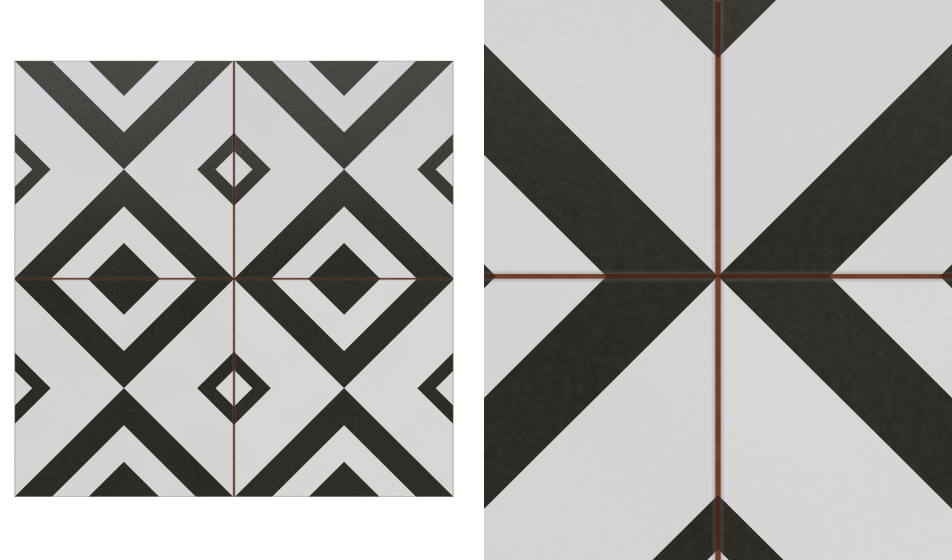
Left, the full canvas; right, a detail of the centre.
This pattern is drawn by a Shadertoy shader. Its source:

```glsl
// Four glazed tiles with dark chevrons and diamonds, terracotta grout, white surround.

vec2 hashGradient(vec2 cell) {
    vec3 h = fract(cell.xyx * vec3(0.1031, 0.1030, 0.0973));
    h += dot(h, h.yzx + 33.33);
    return fract((h.xx + h.yz) * h.zy) * 2.0 - 1.0;
}

float gradientNoise(vec2 p) {
    vec2 i = floor(p), f = fract(p);
    vec2 u = f * f * f * (f * (f * 6.0 - 15.0) + 10.0);
    float a = dot(hashGradient(i), f);
    float b = dot(hashGradient(i + vec2(1, 0)), f - vec2(1, 0));
    float c = dot(hashGradient(i + vec2(0, 1)), f - vec2(0, 1));
    float d = dot(hashGradient(i + vec2(1, 1)), f - vec2(1, 1));
    return mix(mix(a, b, u.x), mix(c, d, u.x), u.y);
}

float band(float v, float low, float high) {
    return max(low - v, v - high);
}

// Chevrons, edge triangles and side diamonds are all bands of |y| - |x|.
float motif(vec2 q) {
    float v = abs(q.y) - abs(q.x);
    float d = min(band(v, 0.0, 0.338), 0.672 - v);
    return min(d, band(v, -0.832, -0.666)) * 0.7071;
}

float coverage(float distance, float pixel) {
    return clamp(0.5 - distance / pixel, 0.0, 1.0);
}

void mainImage(out vec4 fragColor, in vec2 fragCoord) {
    float pixel = 1.0 / iResolution.x;
    vec2 p = (fragCoord - 0.5 * iResolution.xy) * pixel - vec2(0.0, 0.0026);
    vec2 tileSize = vec2(0.4705, 0.4675);

    // Two by two tiles, each with local coordinates from -1 to 1
    vec2 cell = floor(p / tileSize);
    vec2 q = fract(p / tileSize) * 2.0 - 1.0;
    vec2 inset = 0.5 * tileSize * (1.0 - abs(q));
    float rim = min(inset.x - 0.0019, inset.y - 0.0016);
    vec2 outer = abs(p) - tileSize + 0.0018;
    float panel = max(outer.x, outer.y);

    // Glaze: fine grain, soft mottling and a sheen towards the top
    float grain = gradientNoise(p * 210.0) + 0.6 * gradientNoise(p * 95.0 + 17.0);
    float mottle = gradientNoise(p * 9.0 + 5.0);
    float tileTone = 0.006 * hashGradient(cell + 11.0).x;
    float sheen = smoothstep(-0.05, 0.45, p.y);
    vec3 light = mix(vec3(0.835, 0.835, 0.832), vec3(0.825, 0.825, 0.84), sheen);
    light += tileTone + 0.008 * mottle + 0.006 * grain;
    vec3 dark = mix(vec3(0.175, 0.175, 0.155), vec3(0.285, 0.285, 0.265), sheen);
    dark += tileTone + 0.012 * mottle + 0.028 * grain;

    float ink = coverage(motif(q) * 0.5 * tileSize.x, pixel);
    vec3 tile = mix(light, dark, ink);

    // Thin dulled bevel around each tile
    float bevel = 1.0 - smoothstep(0.0, 0.0035, rim);
    tile = mix(tile, vec3(0.60, 0.58, 0.56), bevel * mix(0.5, 0.2, ink));

    // Grout, tiles, then the white surround
    vec3 grout = vec3(0.43, 0.24, 0.17) * (1.0 + 0.15 * gradientNoise(p * 60.0));
    grout *= mix(1.0, 0.65, ink);
    vec3 color = mix(grout, tile, coverage(-rim, pixel));
    color = mix(vec3(1.0), color, coverage(panel, pixel));
    fragColor = vec4(color, 1.0);
}
```
